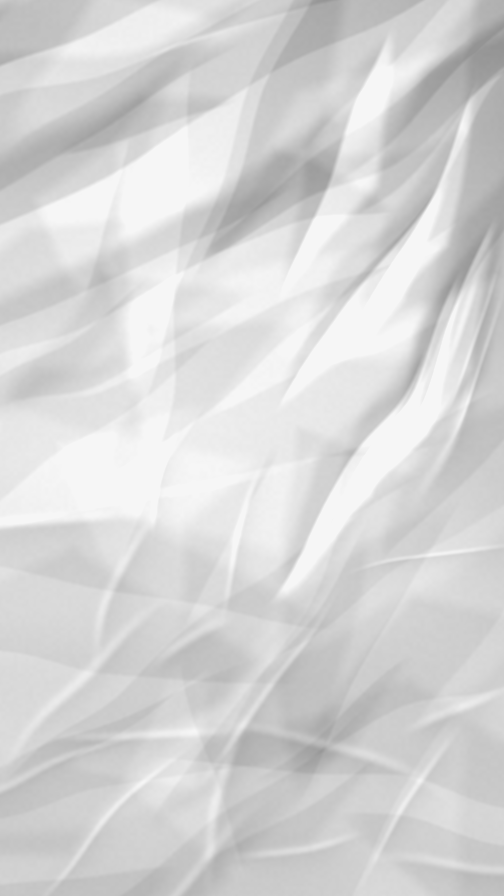
A Shadertoy shader for this texture:

```glsl
// Crumpled white paper: soft grey facets, diagonal folds and fine creases.

const float FACETS = 52.0;
const float BLADES = 6.0;
const float CREASES = 22.0;
const float BAND_PERIOD = 0.285;
const float DARKEST = 0.58;
const float BRIGHTEST = 0.965;

float hash(float n) {
    return fract(sin(n * 127.1 + 3.7) * 43758.5);
}

float hash2(vec2 p) {
    return fract(sin(dot(p, vec2(127.1, 311.7))) * 43758.5);
}

float noise(vec2 p) {
    vec2 cell = floor(p), f = fract(p);
    f = f * f * (3.0 - 2.0 * f);
    float low = mix(hash2(cell), hash2(cell + vec2(1, 0)), f.x);
    float high = mix(hash2(cell + vec2(0, 1)), hash2(cell + vec2(1, 1)), f.x);
    return mix(low, high, f.y);
}

// Coordinates along (x) and across (y) a fold.
vec2 foldSpace(vec2 p, vec2 center, float angle) {
    vec2 q = p - center;
    float c = cos(angle), s = sin(angle);
    return vec2(c * q.x + s * q.y, c * q.y - s * q.x);
}

// Tapered plane with one crisp edge and one soft edge.
float facet(vec2 q, float halfLength, float width, float softness) {
    float along = abs(q.x) / halfLength;
    float reach = width * max(1.0 - along, 0.0);
    float crisp = smoothstep(-0.005, 0.005, q.y);
    float soft = 1.0 - smoothstep(reach - softness, reach + softness, q.y);
    return crisp * soft * (1.0 - smoothstep(0.7, 1.0, along));
}

// Thin bright ridge with a shadow falling off on one side.
float crease(vec2 q, float halfLength, float width) {
    float taper = 1.0 - smoothstep(0.2, 1.0, abs(q.x) / halfLength);
    float ridge = exp(-q.y * q.y / (width * width));
    float below = max(-q.y - width, 0.0);
    float shadow = smoothstep(0.5 * width, 2.0 * width, -q.y) * exp(-below / (4.0 * width));
    return taper * (ridge - 0.9 * shadow);
}

// Folds rise gently on the left and steeply at the upper right.
float foldAngle(vec2 p, float jitter) {
    float steep = smoothstep(0.5, 0.95, p.x) * smoothstep(0.7, 1.1, p.y);
    float spread = mix(1.3, 0.45, smoothstep(0.6, 1.1, p.y));
    return mix(0.43, 0.95, steep) + spread * (jitter - 0.5);
}

// Broad light: glowing middle, shaded top, right edge and foot.
float broadLight(vec2 p, float top) {
    vec2 toGlow = (p - vec2(0.32, 0.95)) / vec2(0.55, 0.42);
    float light = 0.85 + 0.09 * exp(-dot(toGlow, toGlow));
    light -= 0.07 * smoothstep(0.7 * top, top, p.y);
    light -= 0.07 * smoothstep(0.75, 1.05, p.x) * smoothstep(0.3, 0.8, p.y);
    return light - 0.035 * (1.0 - smoothstep(0.0, 0.45, p.y));
}

// Wide diagonal bands across the upper sheet.
float upperBands(vec2 p) {
    float across = p.y - 0.5 * p.x - 0.10 * p.x * (p.x - 0.5);
    float phase = fract(across / BAND_PERIOD + 0.3);
    float dark = smoothstep(0.0, 0.04, phase) * (1.0 - smoothstep(0.38, 0.56, phase));
    float fade = smoothstep(0.95, 1.15, across);
    return fade * (0.045 - 0.125 * dark * (0.55 + 0.7 * noise(p * 3.0)));
}

float scatteredFacets(vec2 p, float top) {
    float sum = 0.0;
    for (float i = 0.0; i < FACETS; i++) {
        vec2 center = vec2(fract(i * 0.618 + 0.1), top * (i + hash(i)) / FACETS);
        float angle = foldAngle(center, hash(i + 60.0));
        angle += step(0.8, hash(i + 120.0)) * 0.9;
        float flip = step(0.5, hash(i + 180.0)) * 3.1416;
        vec2 q = foldSpace(p, center, angle + flip);
        float halfLength = mix(0.18, 0.55, hash(i + 240.0));
        float width = mix(0.06, 0.24, hash(i + 300.0));
        float strength = mix(0.045, 0.075, smoothstep(0.8, 1.5, center.y));
        float tone = hash(i + 360.0) < 0.5 ? -1.0 : 0.8;
        sum += tone * strength * facet(q, halfLength, width, 0.02);
    }
    return sum;
}

// Long white blades fanning up to the right.
float whiteBlades(vec2 p) {
    float sum = 0.0;
    for (float i = 0.0; i < BLADES; i++) {
        vec2 center = vec2(0.66 + 0.24 * fract(i * 0.618), 1.45 - 0.12 * i);
        vec2 q = foldSpace(p, center, 0.88 + 0.35 * hash(i + 9.0));
        sum += 0.12 * facet(-q, 0.32, 0.08, 0.012);
        sum -= 0.07 * facet(q, 0.30, 0.06, 0.015);
    }
    return sum;
}

float fineCreases(vec2 p) {
    float sum = 0.0;
    for (float i = 0.0; i < CREASES; i++) {
        float right = step(0.7, hash(i + 500.0));
        vec2 center = vec2(fract(i * 0.618 + 0.35), 0.85 * (i + 0.5) / CREASES);
        center = mix(center, vec2(0.85 + 0.13 * hash(i), 0.9 + 0.8 * hash(i + 40.0)), right);
        float angle = mix(2.0 * hash(i + 540.0) - 0.4, 1.2, right);
        vec2 q = foldSpace(p, center, angle);
        q.y += (hash(i + 580.0) - 0.5) * 1.6 * q.x * q.x;
        float halfLength = mix(0.10, 0.30, hash(i + 620.0));
        sum += 0.065 * crease(q, halfLength, mix(0.004, 0.012, hash(i + 660.0)));
    }
    return sum;
}

void mainImage(out vec4 fragColor, in vec2 fragCoord) {
    vec2 p = fragCoord / iResolution.x;
    float top = iResolution.y / iResolution.x;
    vec2 bend = vec2(noise(p * 5.0), noise(p * 5.0 + 31.0)) - 0.5;
    vec2 bent = p + 0.045 * bend;

    float light = broadLight(p, top) + upperBands(bent);
    light += scatteredFacets(bent, top) + whiteBlades(bent) + fineCreases(bent);

    // Cloudy sheet tone and faint fibre grain
    light += 0.03 * (noise(p * vec2(4.0, 7.0) + 11.0) - 0.5);
    light += 0.012 * (noise(p * 130.0) - 0.5);
    fragColor = vec4(vec3(clamp(light, DARKEST, BRIGHTEST)), 1.0);
}
```
